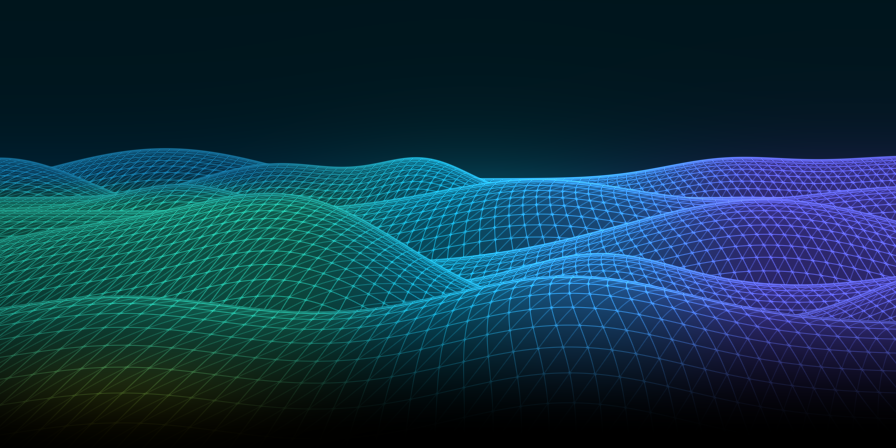
Give the GLSL for this background, as a WebGL 1 fragment shader.

```glsl
precision highp float;
// Rolling wireframe hills under a dark teal night sky, tinted green to violet.
// Each hill is a ridge curve made of bell-shaped bumps, painted back to front;
// a triangulated mesh, foreshortened at the crest, covers the slope below it.
uniform vec2 u_resolution;

#define LINE_WIDTH 0.0027
#define LINE_GAIN 0.42
#define NODE_RADIUS 0.0055
#define NODE_GAIN 0.30
#define RIM_WIDTH 0.0045
#define RIM_GAIN 0.42
#define FAN 1.5

float bell(float x, float center, float width) {
  float t = (x - center) / width;
  return exp(-t * t);
}

// Ridge height: line holds base and tilt, each bump center, height and width.
float ridge(float x, vec2 line, vec3 a, vec3 b) {
  return line.x + line.y * x + a.y * bell(x, a.x, a.z) + b.y * bell(x, b.x, b.z);
}

// Mesh coordinates: columns fan out downhill, rows crowd at the crest.
vec2 mesh(float x, float depth, vec2 density) {
  float t = sqrt(max(depth, 0.0) + 0.0004);
  float column = (x - 1.0) / (1.0 + FAN * depth) + 0.12 * t;
  column += 0.012 * sin(5.0 * x + 9.0 * t);
  return density * vec2(column, t);
}

// Distance to the nearest mesh line, given the lines per unit length.
float lineDistance(float value, float rate) {
  return abs(fract(value + 0.5) - 0.5) / rate;
}

// Smooth line that melts into its mean tone where lines get too dense.
float wire(float value, float rate, float px) {
  float dist = lineDistance(value, rate);
  float sharp = clamp((0.5 * LINE_WIDTH + 0.5 * px - dist) / px, 0.0, 1.0);
  float mean = min(LINE_WIDTH * rate, 1.0);
  return mix(sharp, mean, smoothstep(0.25, 0.6, rate * px));
}

vec3 skyColor(vec2 p) {
  vec3 glow = mix(vec3(0.0, 0.05, 0.10), vec3(0.09, 0.04, 0.16), smoothstep(1.1, 1.9, p.x));
  glow += vec3(0.02, 0.09, 0.08) * bell(p.x, 1.05, 0.4);
  return vec3(0.0, 0.082, 0.11) + glow * exp(-max(p.y - 0.61, 0.0) / 0.085);
}

// Light over the hills: green, teal, blue and violet from left to right.
vec3 hillColor(vec2 p) {
  vec3 c = mix(vec3(0.05, 0.29, 0.25), vec3(0.07, 0.40, 0.34), bell(p.x, 0.55, 0.4));
  c = mix(c, vec3(0.04, 0.37, 0.47), smoothstep(0.62, 1.0, p.x));
  c = mix(c, vec3(0.12, 0.35, 0.57), smoothstep(0.95, 1.35, p.x));
  c = mix(c, vec3(0.23, 0.20, 0.55), smoothstep(1.3, 1.75, p.x));
  float farLeft = smoothstep(0.53, 0.62, p.y) * (1.0 - smoothstep(0.5, 1.0, p.x));
  c = mix(c, vec3(0.03, 0.22, 0.33), farLeft);
  c *= smoothstep(0.03, 0.38, p.y);
  vec3 olive = vec3(0.13, 0.12, 0.0);
  return c + olive * bell(p.x, 0.28, 0.34) * bell(p.y, 0.14, 0.09);
}

// Paints one hill over the colour behind it.
void hill(inout vec3 color, vec2 p, float px, vec2 density, vec2 line, vec3 a, vec3 b) {
  const float STEP = 0.001;
  float top = ridge(p.x, line, a, b);
  float slope = (ridge(p.x + STEP, line, a, b) - top) / STEP;
  float steep = sqrt(1.0 + slope * slope);
  float depth = max(top - p.y, 0.0);

  // Mesh density along the screen axes
  vec2 m = mesh(p.x, depth, density);
  vec2 dx = (mesh(p.x + STEP, depth + slope * STEP, density) - m) / STEP;
  vec2 dy = (m - mesh(p.x, depth + STEP, density)) / STEP;
  float columnRate = length(vec2(dx.x, dy.x));
  float rowRate = length(vec2(dx.y, dy.y));
  float diagonalRate = length(vec2(dx.x + dx.y, dy.x + dy.y));

  // Lines, diagonals and nodes
  float net = max(wire(m.x, columnRate, px), wire(m.y, rowRate, px));
  net = max(net, 0.6 * wire(m.x + m.y, diagonalRate, px));
  vec2 toNode = vec2(lineDistance(m.x, columnRate), lineDistance(m.y, rowRate));
  float node = 1.0 - smoothstep(0.2 * NODE_RADIUS, NODE_RADIUS, length(toNode));
  node *= 1.0 - smoothstep(0.12, 0.3, rowRate * px);

  // Slope tint, mesh light and bright crest
  vec3 tint = hillColor(p);
  float light = smoothstep(0.0, 0.35, p.y);
  vec3 lineTint = tint * 1.35 + vec3(0.04, 0.15, 0.15) * light;
  vec3 surface = tint * (0.70 + 0.32 * exp(-depth * 14.0));
  surface += lineTint * (LINE_GAIN * net + NODE_GAIN * node);
  float rim = exp(-depth / (RIM_WIDTH * steep)) * (0.4 + 0.6 * bell(p.x, 1.35, 0.5));
  surface += (tint + vec3(0.2, 0.4, 0.4)) * rim * RIM_GAIN * light;
  color = mix(color, surface, smoothstep(-px, px, (top - p.y) / steep));
}

void main() {
  vec2 p = vec2(2.0, 1.0) * gl_FragCoord.xy / u_resolution;
  float px = 1.0 / u_resolution.y;
  vec2 fine = vec2(48.0, 30.0);
  vec2 medium = vec2(36.0, 25.0);
  vec2 coarse = vec2(24.0, 15.0);
  vec3 color = skyColor(p);

  // Far hills along the horizon
  hill(color, p, px, fine, vec2(0.602, 0.0), vec3(1.62, 0.04, 0.2), vec3(2.05, 0.05, 0.3));
  hill(color, p, px, fine, vec2(0.55, 0.0), vec3(0.37, 0.119, 0.39), vec3(0.0));
  hill(color, p, px, fine, vec2(0.50, 0.0), vec3(0.0, 0.148, 0.297), vec3(0.0));
  hill(color, p, px, fine, vec2(0.56, 0.0), vec3(0.62, 0.075, 0.23), vec3(0.95, 0.078, 0.15));
  // Middle hills
  hill(color, p, px, medium, vec2(0.535, 0.0), vec3(0.4, 0.054, 0.19), vec3(0.0));
  hill(color, p, px, medium, vec2(0.53, 0.0), vec3(1.2, 0.07, 0.32), vec3(2.05, 0.055, 0.35));
  hill(color, p, px, medium, vec2(0.41, 0.0), vec3(1.71, 0.145, 0.46), vec3(0.0));
  hill(color, p, px, medium, vec2(0.36, 0.0), vec3(1.34, 0.075, 0.24), vec3(2.1, 0.03, 0.2));
  hill(color, p, px, medium, vec2(0.33, -0.03), vec3(0.15, 0.145, 0.45), vec3(0.68, 0.215, 0.35));
  // Near hills
  hill(color, p, px, medium, vec2(0.28, 0.0), vec3(2.1, 0.11, 0.24), vec3(0.0));
  hill(color, p, px, coarse, vec2(0.28, 0.0), vec3(0.27, 0.06, 0.35), vec3(1.27, 0.105, 0.38));

  gl_FragColor = vec4(color, 1.0);
}
```
